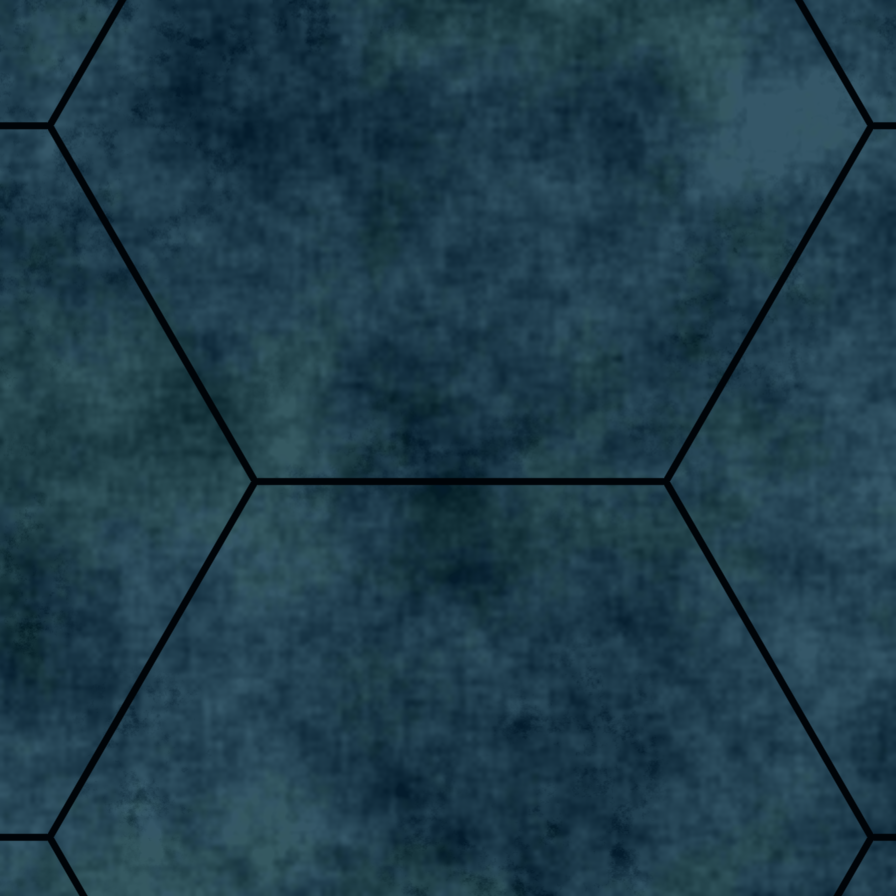
This pattern is drawn by a Shadertoy shader. Its source:

```glsl
const float HEX_SIDE = 0.4585;
const vec2 HEX_CENTRE = vec2(0.514, 0.0655);
const float LINE_WIDTH = 0.0078;
const vec3 LINE_COLOUR = vec3(0.0, 0.015, 0.03);
const vec3 DARK_BLUE = vec3(0.03, 0.13, 0.195);
const vec3 PALE_BLUE = vec3(0.19, 0.322, 0.388);
const vec3 GREEN_SHIFT = vec3(0.0, 0.006, -0.028);
const float MID_TONE = 0.58;
const float MOTTLE_CONTRAST = 2.1;
const float BROAD_SHADE = 0.7;
const float STAIN_DEPTH = 0.4;
const float WEAVE_DEPTH = 0.26;
const int OCTAVES = 6;
const float SQRT3 = 1.7320508;

float hash(vec2 p) {
    vec3 q = fract(vec3(p.xyx) * 0.1031);
    q += dot(q, q.yzx + 33.33);
    return fract((q.x + q.y) * q.z);
}

float valueNoise(vec2 p) {
    vec2 cell = floor(p), f = fract(p);
    f = f * f * (3.0 - 2.0 * f);
    float low = mix(hash(cell), hash(cell + vec2(1, 0)), f.x);
    float high = mix(hash(cell + vec2(0, 1)), hash(cell + vec2(1, 1)), f.x);
    return mix(low, high, f.y);
}

float fbm(vec2 p) {
    float sum = 0.0, total = 0.0, amplitude = 1.0;
    for (int i = 0; i < OCTAVES; i++) {
        sum += amplitude * valueNoise(p);
        total += amplitude;
        amplitude *= 0.78;
        p = p * 2.03 + vec2(17.3, 41.7);
    }
    return sum / total;
}

// Distance to the nearest edge of a flat-topped hexagon grid
float hexEdgeDistance(vec2 p) {
    vec2 period = HEX_SIDE * vec2(3.0, SQRT3);
    vec2 a = mod(p + 0.5 * period, period) - 0.5 * period;
    vec2 b = mod(p, period) - 0.5 * period;
    vec2 q = abs(dot(a, a) < dot(b, b) ? a : b);
    return 0.5 * SQRT3 * HEX_SIDE - max(q.y, dot(q, vec2(0.5 * SQRT3, 0.5)));
}

vec3 wornSurface(vec2 p) {
    // Cloudy mottling over a broad diagonal shade
    vec2 c = p - 0.5;
    float tone = MID_TONE + MOTTLE_CONTRAST * (fbm(p * 5.0 + 3.7) - 0.5);
    tone += BROAD_SHADE * c.x * c.y;

    // Clustered dark stains
    float cluster = smoothstep(0.4, 0.75, valueNoise(p * 6.0 + 23.0));
    float speck = smoothstep(0.5, 0.8, fbm(p * 26.0 + 71.0));
    tone -= STAIN_DEPTH * cluster * speck;

    // Fine crossed fibres
    float across = valueNoise(p * vec2(45.0, 130.0) + 9.0);
    float along = valueNoise(p * vec2(130.0, 45.0) + 57.0);
    tone += WEAVE_DEPTH * (across + along - 1.0);

    vec3 colour = mix(DARK_BLUE, PALE_BLUE, clamp(tone, -0.1, 1.1));
    float green = smoothstep(0.48, 0.65, fbm(p * 4.0 + 113.0));
    return colour + GREEN_SHIFT * green;
}

void mainImage(out vec4 fragColor, in vec2 fragCoord) {
    vec2 p = fragCoord / iResolution.y;
    float pixel = 1.0 / iResolution.y;

    float edge = hexEdgeDistance(p - HEX_CENTRE) - 0.5 * LINE_WIDTH;
    float line = 1.0 - smoothstep(-pixel, pixel, edge);
    fragColor = vec4(mix(wornSurface(p), LINE_COLOUR, line), 1.0);
}
```
